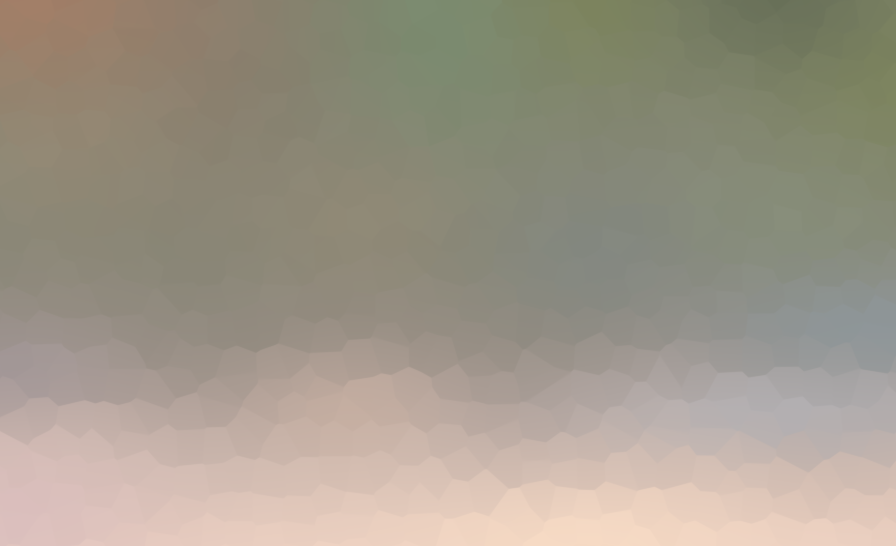
Give the GLSL for this background, as a Shadertoy shader.

```glsl
const float CELL_ROWS = 19.0;     // cells over the canvas height
const float CELL_JITTER = 0.85;
const float CELL_FLATNESS = 0.62; // 0 = smooth colour, 1 = flat facets
const float CELL_TONE = 0.009;    // brightness spread between facets
const float WAVE_HEIGHT = 0.022;  // rise and fall of the pale haze
const float WAVE_LENGTH = 0.35;
const float WAVE_PEAK = 0.40;

// Vertical ramp
const vec3 MOSS = vec3(0.50, 0.52, 0.43);
const vec3 SAGE = vec3(0.53, 0.53, 0.47);
const vec3 STONE = vec3(0.58, 0.55, 0.51);
const vec3 CLAY = vec3(0.68, 0.62, 0.59);
const vec3 BLUSH = vec3(0.80, 0.72, 0.68);
const vec3 CREAM = vec3(0.93, 0.82, 0.76);

// Local tints
const vec3 RUST = vec3(0.64, 0.49, 0.40);
const vec3 UMBER = vec3(0.54, 0.49, 0.43);
const vec3 FERN = vec3(0.48, 0.55, 0.44);
const vec3 OLIVE = vec3(0.49, 0.52, 0.36);
const vec3 DARK_OLIVE = vec3(0.40, 0.43, 0.34);
const vec3 SAND = vec3(0.58, 0.54, 0.46);
const vec3 SLATE = vec3(0.51, 0.53, 0.51);
const vec3 LICHEN = vec3(0.53, 0.56, 0.48);
const vec3 STEEL = vec3(0.55, 0.59, 0.61);
const vec3 MIST = vec3(0.70, 0.70, 0.72);
const vec3 MAUVE = vec3(0.63, 0.59, 0.60);
const vec3 ROSE = vec3(0.85, 0.74, 0.74);
const vec3 PEACH = vec3(0.79, 0.69, 0.63);
const vec3 APRICOT = vec3(0.97, 0.86, 0.77);

vec2 hash2(vec2 cell) {
    vec3 q = fract(cell.xyx * vec3(0.1031, 0.1030, 0.0973));
    q += dot(q, q.yzx + 33.33);
    return fract((q.xx + q.yz) * q.zy);
}

// Blend a soft elliptical tint over the base colour
vec3 glow(vec3 base, vec2 uv, vec2 centre, vec2 radius, vec3 tint, float strength) {
    vec2 d = (uv - centre) / radius;
    return mix(base, tint, strength * exp(-dot(d, d)));
}

vec3 hazeRamp(vec2 uv) {
    float wave = cos((uv.x - WAVE_PEAK) * 6.2832 / WAVE_LENGTH);
    float y = uv.y - WAVE_HEIGHT * wave * smoothstep(0.0, 0.2, uv.y);
    vec3 col = mix(CREAM, BLUSH, smoothstep(-0.04, 0.20, y));
    col = mix(col, CLAY, smoothstep(0.15, 0.31, y));
    col = mix(col, STONE, smoothstep(0.25, 0.43, y));
    col = mix(col, SAGE, smoothstep(0.38, 0.58, y));
    return mix(col, MOSS, smoothstep(0.55, 1.0, y));
}

vec3 colourField(vec2 uv) {
    vec3 col = hazeRamp(uv);
    // Upper band
    col = glow(col, uv, vec2(0.22, 0.93), vec2(0.15, 0.32), UMBER, 0.85);
    col = glow(col, uv, vec2(0.07, 0.75), vec2(0.13, 0.20), SAND, 0.80);
    col = glow(col, uv, vec2(0.02, 1.02), vec2(0.18, 0.19), RUST, 0.95);
    col = glow(col, uv, vec2(0.50, 0.98), vec2(0.10, 0.25), FERN, 0.85);
    col = glow(col, uv, vec2(0.67, 1.02), vec2(0.10, 0.17), OLIVE, 0.85);
    col = glow(col, uv, vec2(1.02, 0.86), vec2(0.17, 0.22), OLIVE, 0.85);
    col = glow(col, uv, vec2(0.87, 1.02), vec2(0.12, 0.14), DARK_OLIVE, 0.90);
    // Middle band
    col = glow(col, uv, vec2(0.40, 0.60), vec2(0.13, 0.15), SAND, 0.65);
    col = glow(col, uv, vec2(0.86, 0.60), vec2(0.16, 0.13), LICHEN, 0.75);
    col = glow(col, uv, vec2(0.67, 0.53), vec2(0.11, 0.13), SLATE, 0.75);
    col = glow(col, uv, vec2(0.98, 0.40), vec2(0.20, 0.11), STEEL, 0.85);
    col = glow(col, uv, vec2(0.00, 0.32), vec2(0.12, 0.09), MAUVE, 0.75);
    // Lower band
    col = glow(col, uv, vec2(0.88, 0.25), vec2(0.22, 0.08), MIST, 0.75);
    col = glow(col, uv, vec2(0.39, 0.25), vec2(0.10, 0.09), PEACH, 0.60);
    col = glow(col, uv, vec2(0.00, 0.06), vec2(0.18, 0.14), ROSE, 0.85);
    return glow(col, uv, vec2(0.65, 0.00), vec2(0.19, 0.10), APRICOT, 0.90);
}

// Nearest facet as xy = centre, z = tone, blended across about a pixel
vec3 nearestFacet(vec2 p, float sharpness) {
    vec2 base = floor(p);
    vec3 sum = vec3(0.0);
    float total = 0.0;
    for (int j = -1; j <= 1; j++) {
        for (int i = -1; i <= 1; i++) {
            vec2 cell = base + vec2(i, j);
            vec2 rnd = hash2(cell + 17.0);
            vec2 centre = cell + 0.5 + CELL_JITTER * (rnd - 0.5);
            float weight = exp(-sharpness * distance(p, centre));
            sum += weight * vec3(centre, fract(7.3 * (rnd.x + rnd.y)) - 0.5);
            total += weight;
        }
    }
    return sum / total;
}

void mainImage(out vec4 fragColor, in vec2 fragCoord) {
    vec2 uv = fragCoord / iResolution.xy;
    vec2 cellScale = CELL_ROWS * vec2(iResolution.x / iResolution.y, 1.0);
    float sharpness = min(2.5 * iResolution.y / CELL_ROWS, 55.0);
    vec3 facet = nearestFacet(uv * cellScale, sharpness);

    // Facets sample the field near their own centres
    vec3 col = colourField(mix(uv, facet.xy / cellScale, CELL_FLATNESS));
    col += CELL_TONE * facet.z;
    fragColor = vec4(clamp(col, 0.0, 1.0), 1.0);
}
```
